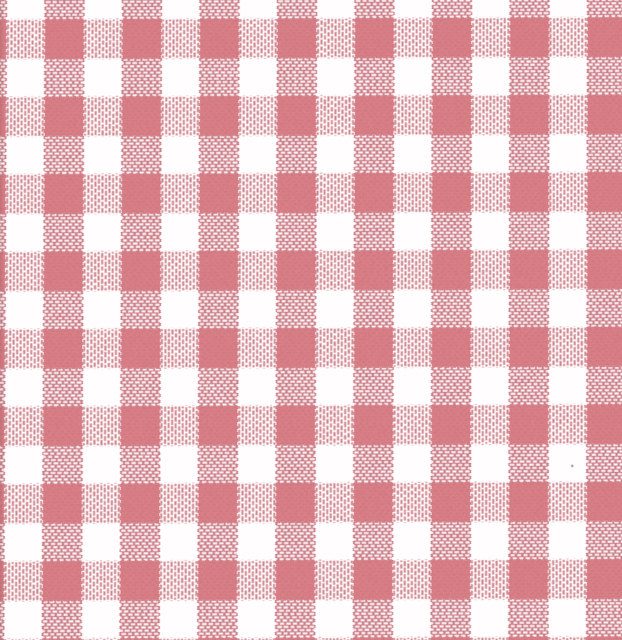
Write a WebGL 2 fragment shader that draws this pattern.

```glsl
#version 300 es
precision highp float;
// Woven gingham: rose and white checks joined by cells of brick-laid dashes.

uniform vec2 u_resolution;
out vec4 fragColor;

const vec2 REPEATS = vec2(8.0, 8.267);     // checks across and down
const vec2 OFFSET = vec2(0.545, 0.258);    // start of the first rose band
const vec2 SKEW = vec2(0.037, 0.030);      // slight lean of the cloth
const vec2 BAND_HALF = vec2(0.255, 0.256); // half widths of the rose bands
const vec2 WARP_COUNT = vec2(22.0, 12.0);  // upright dashes per check
const vec2 WEFT_COUNT = vec2(12.0, 24.0);  // level dashes per check
const vec2 WARP_SIZE = vec2(0.56, 0.70);   // share of the dash pitch
const vec2 WEFT_SIZE = vec2(0.62, 0.62);
const float ROUNDING = 0.8;                // of the dash half thickness
const float TOOTH = 0.007;                 // stepped band edges
const float LENGTH_VARIATION = 0.30;
const float WIDTH_VARIATION = 0.24;
const float DRIFT = 0.22;                  // uneven spacing along a thread
const float GRAIN = 0.014;
const float WEAVE_RELIEF = 0.035;          // weave seen in the solid checks
const float DASH_SOFTNESS = 0.0175;        // in checks
const float BAND_SOFTNESS = 0.014;
const float MIN_PIXELS = 0.75;
const vec2 SPECK_POS = vec2(0.920, 0.272);
const float SPECK_RADIUS = 0.0018;
const vec3 WHITE = vec3(1.00, 0.992, 0.992);
const vec3 ROSE = vec3(0.850, 0.495, 0.525);
const vec3 THREAD = vec3(0.80, 0.50, 0.54);
const vec3 SPECK = vec3(0.45, 0.40, 0.42);

float hash(vec2 p) {
    return fract(sin(dot(p, vec2(12.9898, 78.233))) * 43758.5453);
}

float roundBox(vec2 p, vec2 halfSize, float radius) {
    vec2 d = abs(p) - halfSize + radius;
    return length(max(d, 0.0)) + min(max(d.x, d.y), 0.0) - radius;
}

float fill(float d, float soft) {
    return 1.0 - smoothstep(-soft, soft, d);
}

// Coverage of dashes on a half-dropped grid; the dash runs along axis.
float dashes(vec2 p, vec2 count, vec2 size, vec2 axis, float soft) {
    vec2 g = p * count;
    float line = floor(dot(g, axis.yx));
    g += axis * (0.5 * mod(line, 2.0) + DRIFT * (hash(vec2(line, 3.7)) - 0.5));
    vec2 id = floor(g);
    float longer = 1.0 + LENGTH_VARIATION * (hash(id) - 0.5);
    float wider = 1.0 + WIDTH_VARIATION * (hash(id + 17.3) - 0.5);
    vec2 halfSize = 0.5 * size / count * (axis * longer + axis.yx * wider);
    vec2 local = (fract(g) - 0.5) / count;
    float radius = ROUNDING * min(halfSize.x, halfSize.y);
    return fill(roundBox(local, halfSize, radius), soft);
}

// Signed distance to a repeating band in the first half of each check.
float bandDistance(float x, float halfWidth) {
    return abs(fract(x + 0.25) - 0.5) - halfWidth;
}

void main() {
    vec2 uv = gl_FragCoord.xy / u_resolution;
    vec2 check = vec2(uv.x, 1.0 - uv.y) * REPEATS - OFFSET;
    check += SKEW * vec2(-uv.y * (1.0 - 0.7 * uv.x), uv.x);
    float pixel = MIN_PIXELS * REPEATS.y / u_resolution.y;
    float bandSoft = max(pixel, BAND_SOFTNESS);
    float dashSoft = max(pixel, DASH_SOFTNESS);

    // Bands, with edges stepped thread by thread
    vec2 thread = floor(check * vec2(WARP_COUNT.x, WEFT_COUNT.y));
    vec2 tooth = TOOTH * (2.0 * mod(thread.yx, 2.0) - 1.0);
    float column = fill(bandDistance(check.x, BAND_HALF.x) + tooth.x, bandSoft);
    float row = fill(bandDistance(check.y, BAND_HALF.y) + tooth.y, bandSoft);

    // Rose dashes on white, and white dashes on rose
    float warp = dashes(check, WARP_COUNT, WARP_SIZE, vec2(0.0, 1.0), dashSoft);
    float gap = dashes(check, WEFT_COUNT, WEFT_SIZE, vec2(1.0, 0.0), dashSoft);
    float ink = mix(row * warp, mix(1.0 - gap, 1.0, row), column);

    // Fine cloth texture
    float grain = hash(floor(check * 60.0)) - 0.5;
    vec3 dye = mix(THREAD, ROSE, column * row);
    dye *= 1.0 + 2.0 * GRAIN * grain - WEAVE_RELIEF * gap * column * row;
    vec3 color = mix(WHITE * (1.0 + 0.3 * GRAIN * grain), dye, ink);

    // Shaded left border and a stray speck
    color *= 1.0 - 0.08 * (1.0 - smoothstep(0.0, 0.008, uv.x));
    vec2 toSpeck = (uv - SPECK_POS) * vec2(u_resolution.x / u_resolution.y, 1.0);
    float speck = fill(length(toSpeck) - SPECK_RADIUS, 1.0 / u_resolution.y);
    color = mix(color, SPECK, 0.7 * speck);

    fragColor = vec4(clamp(color, 0.0, 1.0), 1.0);
}
```
